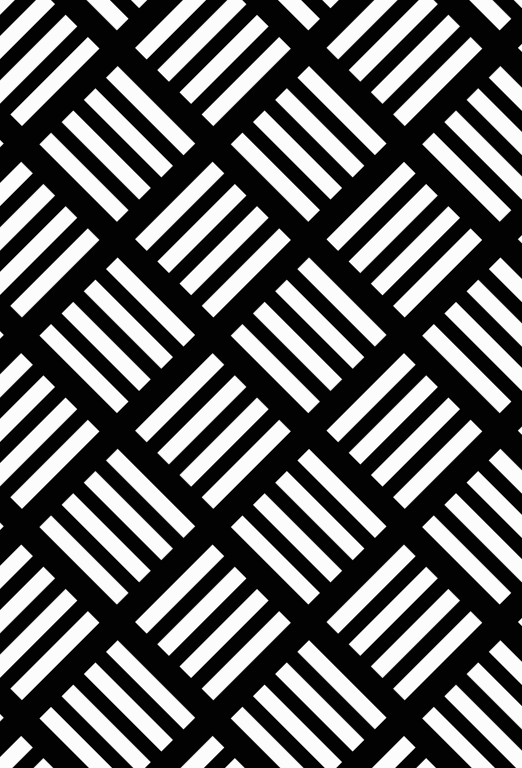
Reproduce this pattern procedurally as a WebGL 1 fragment shader.

```glsl
precision highp float;

uniform vec2 u_resolution;

// Antialiased coverage of a centred box; edge is the width of the soft border
float boxCoverage(vec2 p, vec2 halfSize, float edge) {
  vec2 cover = clamp(0.5 - (abs(p) - halfSize) / edge, 0.0, 1.0);
  return cover.x * cover.y;
}

// Four parallel bars along x, stacked evenly about the tile centre
float barStack(vec2 p, float edge) {
  float pitch = 0.232;
  float row = clamp(floor(p.y / pitch), -2.0, 1.0) + 0.5;
  p.y -= row * pitch;
  return boxCoverage(p, vec2(0.405, 0.0608), edge);
}

void main() {
  // Turn the canvas by 45 degrees so that every tile is a unit square
  float period = 0.2492;
  vec2 p = (gl_FragCoord.xy / u_resolution.y - vec2(0.2773, 0.4388)) / period;
  vec2 grid = vec2(p.x + p.y, p.y - p.x);
  float pixel = sqrt(2.0) / (period * u_resolution.y);

  // Alternate the bar direction like a checkerboard
  vec2 tile = floor(grid + 0.5);
  vec2 local = grid - tile;
  if (mod(tile.x + tile.y, 2.0) > 0.5) local = local.yx;

  float ink = barStack(local, 1.1 * pixel);
  gl_FragColor = vec4(vec3(mix(0.006, 0.988, ink)), 1.0);
}
```
